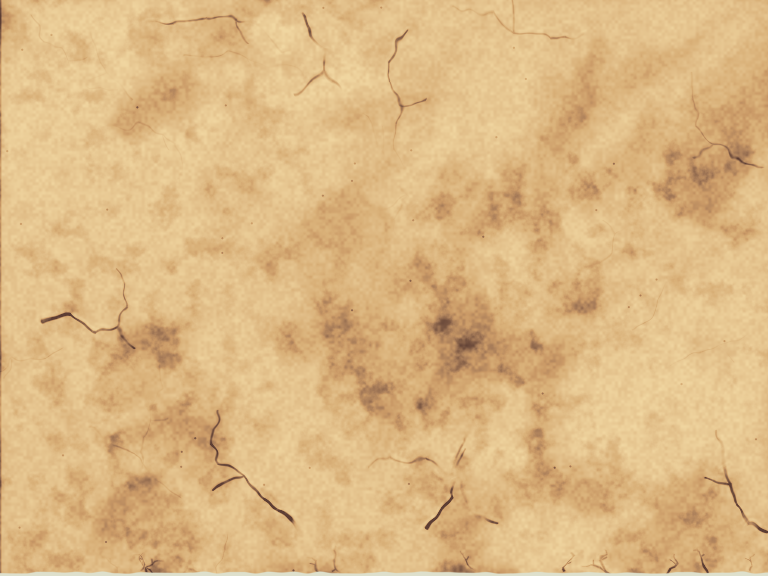
This texture is drawn by a WebGL 2 fragment shader. Its source:

```glsl
#version 300 es
precision highp float;
// Aged parchment with warm stains, fine grain, worn edges and branching cracks.

uniform vec2 u_resolution;
out vec4 outColor;

// Paper tones, from clean to darkest crack
const vec3 CLEAN = vec3(0.915, 0.795, 0.585);
const vec3 CREAM = vec3(0.880, 0.740, 0.530);
const vec3 TAN   = vec3(0.850, 0.690, 0.470);
const vec3 RUST  = vec3(0.790, 0.600, 0.400);
const vec3 UMBER = vec3(0.660, 0.490, 0.350);
const vec3 INK   = vec3(0.360, 0.240, 0.200);
const vec3 BACKING = vec3(0.87, 0.88, 0.80);

const float BASE_TONE = 0.22;
const float GRAIN_SCALE = 185.0;
const float GRAIN_AMOUNT = 1.7;
const float BLOTCH_AMOUNT = 2.3;
const float MOTTLE_AMOUNT = 1.7;
const float CRACK_WIDTH = 0.0021;
const int MAJOR_CRACKS = 11;
const int FAINT_CRACKS = 11;
const int EDGE_CRACKS = 14;
const int CRACK_STEPS = 6;

float hash(vec2 cell) {
    uvec2 q = uvec2(ivec2(cell)) * uvec2(1597334673u, 3812015801u);
    uint n = (q.x ^ q.y) * 1597334673u;
    n = (n ^ (n >> 15)) * 2246822519u;
    return float((n ^ (n >> 13)) >> 8) / 16777216.0;
}

float noise(vec2 p) {
    vec2 cell = floor(p), f = fract(p);
    f = f * f * (3.0 - 2.0 * f);
    return mix(mix(hash(cell), hash(cell + vec2(1, 0)), f.x),
               mix(hash(cell + vec2(0, 1)), hash(cell + vec2(1, 1)), f.x), f.y);
}

float fbm(vec2 p) {
    float sum = 0.0, gain = 0.5;
    for (int i = 0; i < 5; i++) {
        sum += gain * noise(p);
        p = mat2(1.6, 1.2, -1.2, 1.6) * p + 17.3;
        gain *= 0.5;
    }
    return sum / 0.97;
}

vec2 heading(float angle) { return vec2(cos(angle), sin(angle)); }

// Adds one tapered segment; mark holds line, stained halo and pale ridge
void addSegment(vec2 p, vec2 a, vec2 b, float strength, inout vec3 mark) {
    vec2 ab = b - a, ap = p - a;
    vec2 offset = ap - ab * clamp(dot(ap, ab) / dot(ab, ab), 0.0, 1.0);
    float d = length(offset);
    float width = CRACK_WIDTH * (0.35 + strength);
    float soft = 0.0016;
    float rim = (d - width - 0.004) / 0.003;
    float lit = smoothstep(-0.002, 0.006, offset.y - offset.x * 0.5);
    mark = max(mark, strength * vec3(1.0 - smoothstep(width - soft, width + soft, d),
                                     exp(-d / 0.016), exp(-rim * rim) * lit));
}

// Wandering crack that fades along its length and sprouts one twig
void addCrack(vec2 p, vec2 start, float angle, float stride, float strength, float seed, inout vec3 mark) {
    vec2 a = start;
    for (int k = 0; k < CRACK_STEPS; k++) {
        float step01 = float(k) / float(CRACK_STEPS);
        angle += (hash(vec2(seed, 20 + k)) - 0.5) * 1.5;
        vec2 b = a + heading(angle) * stride * (0.6 + 0.8 * hash(vec2(seed, 40 + k)));
        float fade = strength * (1.0 - 0.7 * step01);
        addSegment(p, a, b, fade, mark);
        if (k == 2) {
            float turn = hash(vec2(seed, 60)) < 0.5 ? -1.1 : 1.1;
            addSegment(p, b, b + heading(angle + turn) * stride, fade * 0.85, mark);
        }
        a = b;
    }
}

vec3 allCracks(vec2 p, vec2 size) {
    vec3 mark = vec3(0.0);
    // Jagged warp shared by every crack
    p += 0.022 * (vec2(noise(p * 17.0), noise(p * 17.0 + 41.0)) - 0.5);
    p += 0.010 * (vec2(noise(p * 55.0), noise(p * 55.0 + 73.0)) - 0.5);
    for (int i = 0; i < MAJOR_CRACKS + FAINT_CRACKS + EDGE_CRACKS; i++) {
        float seed = float(i) + 131.0;
        float r1 = hash(vec2(seed, 1)), r2 = hash(vec2(seed, 2)), r3 = hash(vec2(seed, 3));
        if (i < MAJOR_CRACKS) {
            float around = 6.2832 * (float(i) + 0.8 * r1) / float(MAJOR_CRACKS);
            vec2 dir = heading(around);
            vec2 reach = 0.5 * size / max(abs(dir), vec2(0.001));
            vec2 start = 0.5 * size + dir * min(reach.x, reach.y) * (1.0 - 0.22 * r2 * r2);
            addCrack(p, start, around + 3.1416 + (r3 - 0.5) * 2.0, 0.047,
                     0.4 + 0.6 * hash(vec2(seed, 4)), seed, mark);
        } else if (i < MAJOR_CRACKS + FAINT_CRACKS) {
            addCrack(p, vec2(r1, r2) * size, 6.2832 * r3, 0.035, 0.22, seed, mark);
        } else {
            addCrack(p, vec2(r1 * size.x, 0.0), 1.57 + (r2 - 0.5), 0.008, 0.35 + 0.4 * r3, seed, mark);
        }
    }
    return mark;
}

vec3 paperColor(float tone) {
    vec3 c = mix(CLEAN, CREAM, clamp(tone, -0.8, 1.0));
    c = mix(c, TAN, clamp(tone - 1.0, 0.0, 1.0));
    c = mix(c, RUST, clamp(tone - 2.0, 0.0, 1.0));
    c = mix(c, UMBER, clamp(tone - 3.0, 0.0, 1.0));
    return mix(c, INK, clamp((tone - 4.0) / 2.0, 0.0, 1.0));
}

void main() {
    vec2 p = gl_FragCoord.xy / u_resolution.y;
    vec2 size = vec2(u_resolution.x / u_resolution.y, 1.0);

    // Broad discolouration, blotches and speckled mottling
    float patches = fbm(p * 3.1 + 5.0);
    float tone = BASE_TONE + 2.2 * (fbm(p * 2.0 + 31.0) - 0.5);
    float blotch = smoothstep(0.50, 0.82, fbm(p * 7.0 + 2.0 * patches));
    float mottle = smoothstep(0.48, 0.80, fbm(p * 30.0 + 9.0));
    tone += BLOTCH_AMOUNT * blotch * (0.5 + patches);
    tone += MOTTLE_AMOUNT * mottle * smoothstep(0.35, 0.65, patches);
    vec2 spill = (p - size * vec2(0.57, 0.39)) / vec2(0.19, 0.15);
    tone += 1.2 * exp(-dot(spill, spill)) * (0.3 + 1.4 * fbm(p * 9.0 + 60.0));

    // Paper grain and rare dark specks
    float grain = 0.65 * noise(p * GRAIN_SCALE) + 0.35 * noise(p * GRAIN_SCALE * 0.5 + 8.0);
    tone += GRAIN_AMOUNT * (grain - 0.5);
    vec2 speckCell = floor(p * 40.0);
    float speck = length(fract(p * 40.0) - 0.3 - 0.4 * hash(speckCell + 900.0));
    tone += 2.5 * step(0.975, hash(speckCell + 500.0)) * (1.0 - smoothstep(0.03, 0.12, speck));

    // Cracks break up unevenly and stain the paper around them
    vec3 crack = allCracks(p, size);
    tone += 5.5 * crack.x * smoothstep(0.15, 0.55, noise(p * 23.0 + 80.0));
    tone += 2.6 * crack.y * smoothstep(0.30, 0.75, fbm(p * 24.0 + 12.0));
    tone -= 0.9 * crack.z;

    // Worn borders
    float border = min(min(p.x, size.x - p.x), min(p.y, 1.0 - p.y));
    tone += 1.3 * exp(-border / 0.012) * noise(p * 30.0 + 14.0);
    tone += 2.5 * (1.0 - smoothstep(0.001, 0.004, p.x));
    float tear = 0.004 + 0.004 * noise(vec2(p.x * 45.0, 3.0));
    vec3 color = mix(BACKING, paperColor(tone), smoothstep(tear - 0.0015, tear + 0.0015, p.y));
    outColor = vec4(color, 1.0);
}
```
